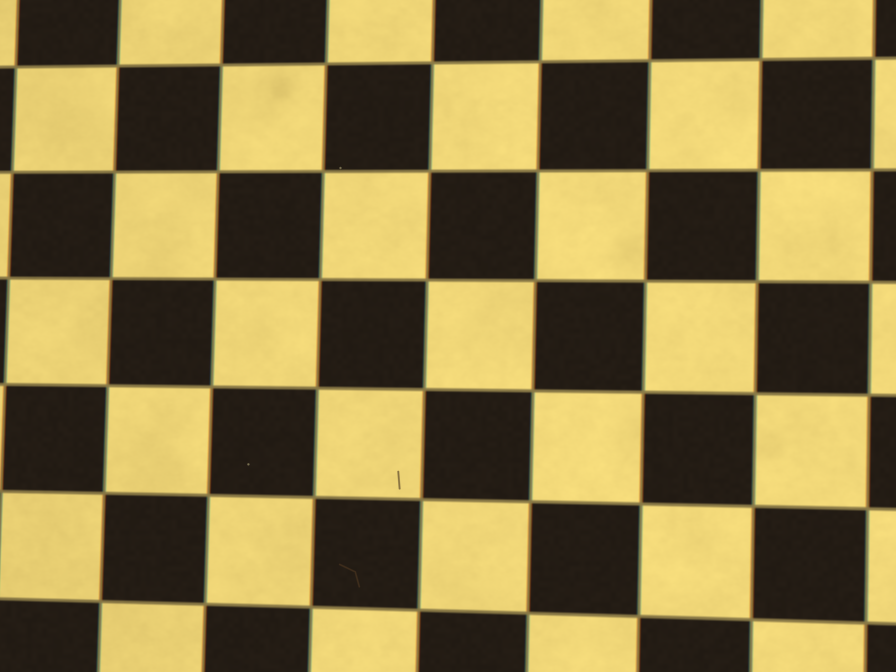
This pattern is drawn by a Shadertoy shader. Its source:

```glsl
const vec3 INK = vec3(0.137, 0.108, 0.078);
const vec3 PAPER_DIM = vec3(0.875, 0.775, 0.425);
const vec3 PAPER_LIT = vec3(0.995, 0.895, 0.505);
const vec3 PENCIL = vec3(0.46, 0.38, 0.22);
const vec3 LINT = vec3(0.33, 0.23, 0.13);
const vec3 DUST = vec3(0.62, 0.58, 0.42);

const vec2 GRID_CENTRE = vec2(4.208, -2.510); // cell coordinate at mid canvas
const vec2 CELLS_PER_X = vec2(6.219, 0.053);
const vec2 CELLS_PER_Y = vec2(-0.153, 6.129);
const vec2 BEND_XX = vec2(-0.283, 0.0);
const vec2 BEND_XY = vec2(0.115, -0.284);
const vec2 BEND_YY = vec2(0.0, 0.108);

const float EDGE_BLUR = 0.028;  // half width, in cells
const float FRINGE = 0.0008;    // colour shift, in canvas heights
const float GRAIN = 0.30;
const float MOTTLE = 0.55;

float hash(vec2 cell) {
    uvec2 q = uvec2(ivec2(cell)) * uvec2(1597u, 3571u);
    uint h = (q.x ^ (q.y << 7)) * 747796u + 28913u;
    h = (h ^ (h >> 15)) * 277803u;
    h = (h ^ (h >> 13)) * 912931u;
    return float((h ^ (h >> 16)) & 65535u) / 65535.0;
}

float valueNoise(vec2 p) {
    vec2 i = floor(p), f = fract(p);
    f = f * f * (3.0 - 2.0 * f);
    return mix(mix(hash(i), hash(i + vec2(1, 0)), f.x),
               mix(hash(i + vec2(0, 1)), hash(i + vec2(1, 1)), f.x), f.y);
}

float fbm(vec2 p) {
    float sum = 0.0, amp = 0.5;
    for (int i = 0; i < 4; i++) {
        sum += amp * valueNoise(p);
        p = mat2(1.6, 1.2, -1.2, 1.6) * p + 7.3;
        amp *= 0.5;
    }
    return sum;
}

// Tilted sheet: canvas position to cell coordinates
vec2 sheetCoord(vec2 p) {
    return GRID_CENTRE + CELLS_PER_X * p.x + CELLS_PER_Y * p.y
         + BEND_XX * p.x * p.x + BEND_XY * p.x * p.y + BEND_YY * p.y * p.y;
}

// 1 on paper squares, 0 on ink squares
float checker(vec2 p) {
    vec2 g = sheetCoord(p);
    vec2 toLine = abs(fract(g + 0.5) - 0.5);
    vec2 parity = 1.0 - 2.0 * mod(floor(g), 2.0);
    float blur = max(EDGE_BLUR, 6.2 / iResolution.y);
    vec2 wave = parity * smoothstep(0.0, blur, toLine);
    return 0.5 - 0.5 * wave.x * wave.y;
}

float segment(vec2 p, vec2 a, vec2 b) {
    vec2 d = b - a;
    return length(p - a - d * clamp(dot(p - a, d) / dot(d, d), 0.0, 1.0));
}

float stroke(float dist, float halfWidth) {
    float soft = max(0.0012, 0.7 / iResolution.y);
    return 1.0 - smoothstep(halfWidth - soft, halfWidth + soft, dist);
}

float smudge(vec2 p, vec2 centre, float radius) {
    vec2 d = (p - centre) / radius;
    return exp(-dot(d, d));
}

void mainImage(out vec4 fragColor, in vec2 fragCoord) {
    vec2 p = (fragCoord - 0.5 * iResolution.xy) / iResolution.y;

    // Paper: uneven light, mottling and fibre grain
    vec2 glow = p - vec2(0.22, 0.02);
    float tone = 0.60 + 0.10 * p.x - 0.28 * dot(glow, glow);
    tone += MOTTLE * (fbm(p * 14.0 + 20.0) - 0.47);
    tone += GRAIN * (fbm(p * vec2(75.0, 95.0) + 90.0) - 0.47);
    tone -= 0.50 * smudge(p, vec2(-0.250, 0.370), 0.020);
    tone -= 0.25 * smudge(p, vec2(0.270, 0.125), 0.025);
    tone -= 0.25 * smudge(p, vec2(0.475, -0.165), 0.020);
    vec3 paper = mix(PAPER_DIM, PAPER_LIT, clamp(tone, -0.3, 1.1));

    // Pencil tick on paper
    float tick = segment(p, vec2(-0.074, -0.202), vec2(-0.072, -0.227));
    paper = mix(paper, PENCIL, 0.85 * stroke(tick, 0.0014));

    // Ink: faint grain, a curl of lint
    vec3 ink = INK * (0.94 + 0.12 * valueNoise(p * 130.0 + 200.0));
    float curl = min(segment(p, vec2(-0.161, -0.340), vec2(-0.138, -0.351)),
                     segment(p, vec2(-0.138, -0.351), vec2(-0.132, -0.373)));
    ink = mix(ink, LINT, 0.55 * stroke(curl, 0.0012));

    // Dust specks
    float dust = min(length(p - vec2(-0.160, 0.250)), length(p - vec2(-0.297, -0.191)));
    ink = mix(ink, DUST, 0.7 * stroke(dust, 0.0016));

    // Squares with a slight lens colour fringe
    vec2 shift = vec2(FRINGE, 0.0);
    vec3 cover = vec3(checker(p - shift), checker(p), checker(p + shift));
    fragColor = vec4(mix(ink, paper, cover), 1.0);
}
```
